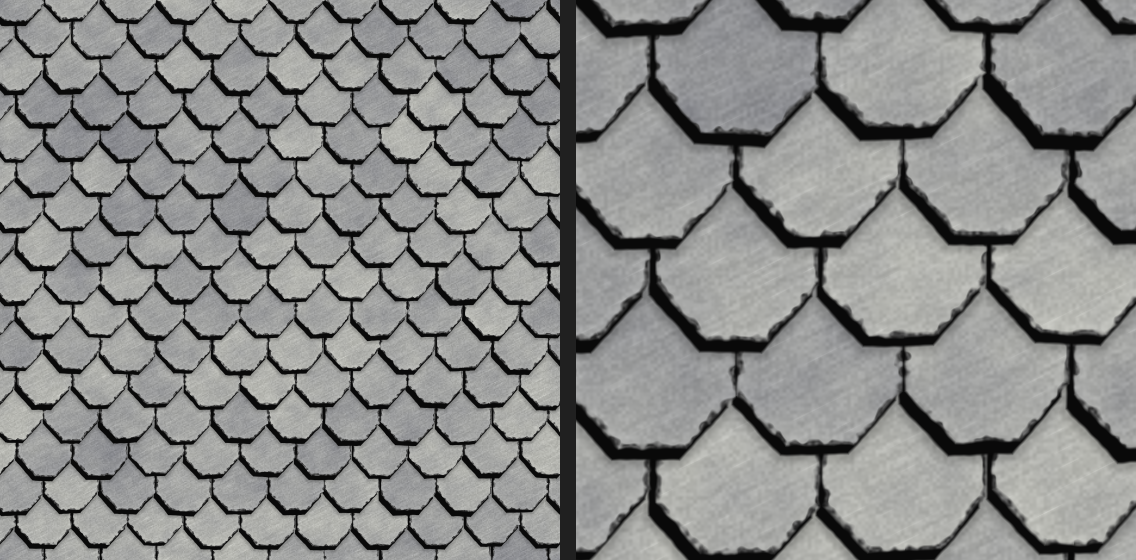
Left, the full canvas; right, a detail of the centre.
A three.js fragment shader for this texture:

```glsl
// Staggered grey roof slates with clipped lower corners and black cast shadows.
// Rows are painted from low to high: each casts a shadow, then covers the row below.
// Lengths are in column widths; ids and noise lattices wrap so the sheet tiles.
varying vec2 vUv;

#define COLS 10.0
#define ROWS 16.0
#define PHASE vec2(0.29, 0.44)
#define HALF_WIDTH 0.486
#define FLAT_HALF 0.19
#define SHADOW vec2(-0.042, -0.072)
#define SOFT 0.012
#define ROUGH 0.034
#define RIM 0.032
#define COOL vec3(0.535, 0.54, 0.56)
#define WARM vec3(0.715, 0.718, 0.695)
#define DARK vec3(0.035)

float hash(vec2 p) {
  vec3 a = fract(vec3(p.xyx) * 0.1031);
  a += dot(a, a.yzx + 33.33);
  return fract((a.x + a.y) * a.z);
}

// Value noise whose lattice repeats after "period" cells
float noise(vec2 p, vec2 period) {
  vec2 i = floor(p), f = fract(p);
  f = f * f * (3.0 - 2.0 * f);
  vec2 a = mod(i, period), b = mod(i + 1.0, period);
  return mix(mix(hash(a), hash(vec2(b.x, a.y)), f.x),
             mix(hash(vec2(a.x, b.y)), hash(b), f.x), f.y);
}

float sheetNoise(vec2 p, float freq) {
  return noise(p * freq, vec2(COLS * freq));
}

// Slate with its bottom edge at y = 0, clipped corners and an open top
float slate(vec2 q, float flatHalf) {
  float x = abs(q.x);
  float corner = dot(vec2(x - flatHalf, q.y), vec2(0.74, -0.67));
  return max(max(x - HALF_WIDTH, -q.y), corner);
}

// Stone surface: per-slate tone, cloudy stains, slanted scratches and grain
vec3 stone(vec2 p, vec2 id, float cloud, float grain) {
  float region = sheetNoise(p, 0.5);
  float tone = 0.52 + 0.62 * (hash(id + 7.3) - 0.5) + 0.4 * (region - 0.5);
  tone += 0.55 * (cloud - 0.5);
  vec3 col = mix(COOL, WARM, clamp(tone, 0.0, 1.0));
  vec2 slant = vec2(4.0 * p.x + 2.0 * p.y, 20.0 * (2.0 * p.y - p.x));
  float scratch = noise(slant, vec2(20.0, 200.0));
  col += 0.05 * (scratch - 0.5) + 0.07 * (grain - 0.5);
  return col + 0.05 * smoothstep(0.85, 1.0, scratch) * cloud;
}

void main() {
  vec2 p = vUv * COLS;
  float rowHeight = COLS / ROWS;
  float baseRow = floor(p.y / rowHeight - PHASE.y);

  // Shared surface detail
  float fine = sheetNoise(p, 22.0);
  float grain = sheetNoise(p, 47.0);
  float cloud = 0.6 * sheetNoise(p, 3.0) + 0.4 * sheetNoise(p, 7.0);
  float chips = ROUGH * (0.6 * sheetNoise(p, 11.0) + 0.4 * fine - 0.5);

  vec3 col = DARK;
  for (int k = -1; k <= 1; k++) {
    float row = baseRow + float(k);
    float shift = PHASE.x + 0.5 * mod(row + 1.0, 2.0);
    float nearest = floor(p.x - shift + 0.5);
    float edge = 9.0, shade = 9.0;
    vec2 slateId = vec2(0.0), slatePos = vec2(0.0);

    // Closest slate and closest shadow in this row
    for (int j = -1; j <= 1; j++) {
      float column = nearest + float(j);
      vec2 id = vec2(mod(column, COLS), mod(row, ROWS));
      vec2 jitter = vec2(hash(id + 21.7), hash(id + 43.1)) - 0.5;
      vec2 q = p - vec2(column + shift, (row + PHASE.y) * rowHeight);
      q -= jitter * vec2(0.025, 0.075);
      q.y += q.x * 0.12 * (hash(id + 61.9) - 0.5);
      float flatHalf = FLAT_HALF + 0.08 * (hash(id + 83.3) - 0.5);
      float d = slate(q, flatHalf) + chips;
      vec2 offset = SHADOW * (0.7 + 0.6 * hash(id + 97.7));
      shade = min(shade, slate(q - offset, flatHalf) + 0.4 * chips);
      if (d < edge) {
        edge = d;
        slateId = id;
        slatePos = q;
      }
    }

    // Cast shadow with a faint halo on the slates below
    col *= 1.0 - 0.18 * (1.0 - smoothstep(0.0, 0.08, shade));
    col = mix(col, DARK, 1.0 - smoothstep(-SOFT, SOFT, shade));

    // Stone face, pale worn line and broken dark rim, stronger on the right
    vec3 face = stone(p, slateId, cloud, grain);
    face += 0.04 * smoothstep(-0.09, -0.04, edge) * cloud;
    float rim = smoothstep(-RIM, -0.2 * RIM, edge + 0.025 * (fine - 0.5));
    float broken = smoothstep(0.25, 0.65, fine + 0.2 * step(0.0, slatePos.x));
    face = mix(face, vec3(0.12 + 0.3 * grain), rim * mix(0.35, 0.95, broken));
    col = mix(col, face, 1.0 - smoothstep(-SOFT, SOFT, edge));
  }
  gl_FragColor = vec4(col, 1.0);
}
```
